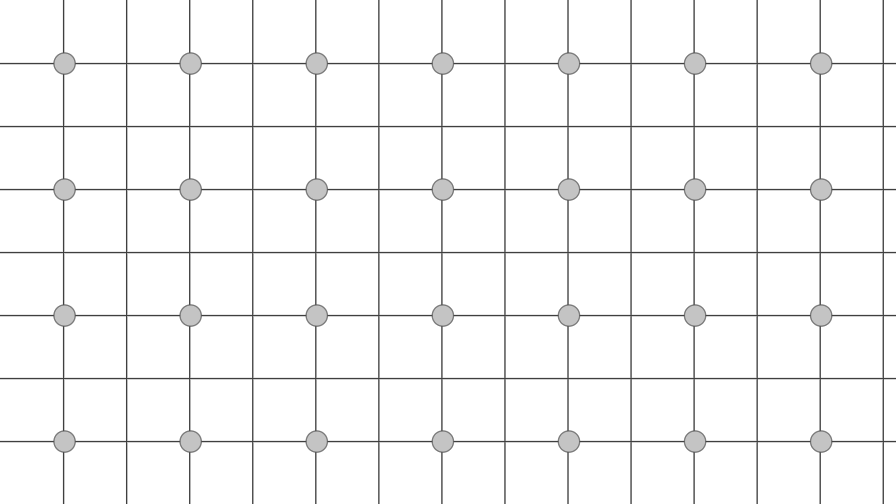
Write a Shadertoy shader that draws this pattern.

```glsl
// Antialiased coverage of a thin stroke at distance d from its centre
float stroke(float d, float halfWidth, float soft) {
    return clamp((halfWidth - d) / soft + 0.5, 0.0, 1.0)
         - clamp((-halfWidth - d) / soft + 0.5, 0.0, 1.0);
}

void mainImage(out vec4 fragColor, in vec2 fragCoord) {
    float pixel = 1.0 / iResolution.y;
    vec2 p = fragCoord * pixel;
    p.y = 1.0 - p.y; // rows count from the top
    p -= vec2(0.0011);

    vec3 color = vec3(1.0);

    // Grid lines, with none on the left, top and bottom borders
    vec2 spacing = vec2(0.1251, 0.125);
    vec2 lineIndex = clamp(round(p / spacing), vec2(1.0), vec2(14.0, 7.0));
    vec2 lineDist = abs(p - lineIndex * spacing);
    float grid = max(stroke(lineDist.x, 0.00101, 1.35 * pixel),
                     stroke(lineDist.y, 0.00101, 1.35 * pixel));
    color = mix(color, vec3(0.0), grid);

    // Discs on every second crossing, set slightly right of the line
    vec2 discPos = p - vec2(0.0019, 0.0);
    vec2 discSpacing = 2.0 * spacing;
    vec2 discCell = (fract(discPos / discSpacing) - 0.5) * discSpacing;
    float discDist = length(discCell) - 0.0211;
    float disc = 1.0 - smoothstep(-0.7 * pixel, 0.7 * pixel, discDist);
    color = mix(color, vec3(0.77), disc);

    // Thin disc outline
    float outline = stroke(abs(discDist), 0.0009, 1.35 * pixel);
    color = mix(color, vec3(0.3), outline);

    fragColor = vec4(color, 1.0);
}
```
